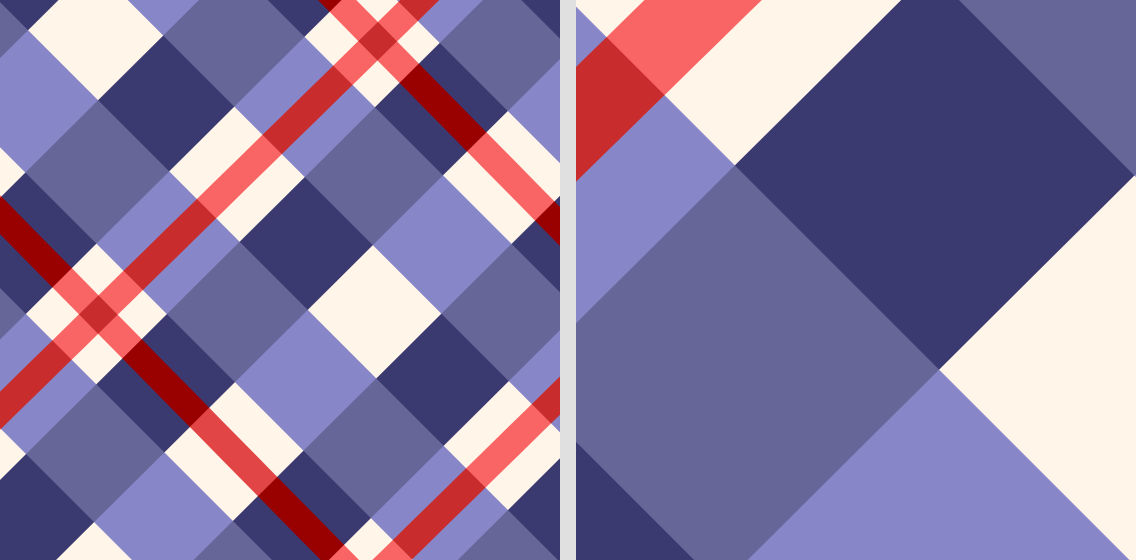
Left: the whole. Right: its middle third, enlarged.
Give the GLSL for this pattern, as a three.js fragment shader.

```glsl
varying vec2 vUv;

#define CREAM vec3(1.0, 0.96, 0.91)
#define PERIWINKLE vec3(0.525, 0.525, 0.785)
#define NAVY vec3(0.228, 0.224, 0.44)
#define SLATE vec3(0.4, 0.4, 0.595)
#define SALMON vec3(0.975, 0.393, 0.393)
#define CRIMSON vec3(0.79, 0.173, 0.173)
#define MAROON vec3(0.6, 0.0, 0.0)
#define WORN_RED vec3(0.882, 0.27, 0.27)
#define LINE_HALF 0.0345
#define BAND_TILT 0.003
#define RISE_TILT 0.011
#define FALL_TILT 0.008

// Smooth mask of the span from a to b
float span(float t, float a, float b) {
  float px = length(vec2(dFdx(t), dFdy(t)));
  float inside = min(t - a, b - t);
  return clamp(inside / px + 0.5, 0.0, 1.0);
}

// Edge of band i, with spacing that narrows slightly
float edgeAt(vec3 k, float i) {
  return k.x + i * (k.y + i * k.z);
}

float band(float t, vec3 first, vec3 last, float i) {
  return span(t, edgeAt(first, i), edgeAt(last, i));
}

float lightBands(float t, vec3 first, vec3 last) {
  float mask = 0.0;
  for (int i = -1; i < 5; i++) {
    mask = max(mask, band(t, first, last, float(i)));
  }
  return mask;
}

// Red lines run along every second light band
float redLines(float t, float origin, float pitch) {
  float mask = 0.0;
  for (int i = -1; i < 3; i++) {
    float center = origin + pitch * float(i);
    mask = max(mask, span(t, center - LINE_HALF, center + LINE_HALF));
  }
  return mask;
}

void main() {
  // Diagonal axes measured from the upper left corner
  float across = vUv.x + 1.0 - vUv.y;
  float along = vUv.x - 1.0 + vUv.y;
  float bandAxis = across - BAND_TILT * along;

  vec3 riseFirst = vec3(0.1042, 0.5085, -0.0046);
  vec3 riseLast = vec3(0.3542, 0.5143, -0.0088);
  vec3 fallFirst = vec3(-0.5143, 0.5247, -0.0143);
  vec3 fallLast = vec3(-0.263, 0.4961, -0.0052);

  // Broad checks
  float rise = lightBands(bandAxis, riseFirst, riseLast);
  float fall = lightBands(along, fallFirst, fallLast);
  vec3 color = mix(mix(SLATE, NAVY, fall), mix(PERIWINKLE, CREAM, fall), rise);

  // Narrow red lines, darker over the dark bands
  float riseLine = redLines(across - RISE_TILT * along, 0.7415, 0.9616);
  float fallLine = redLines(along + FALL_TILT * across, -0.3802, 0.987);
  float worn = band(bandAxis, riseFirst, riseLast, 2.0)
             * band(along, fallFirst, fallLast, 0.0);
  vec3 fallRed = mix(MAROON, mix(SALMON, WORN_RED, worn), rise);
  vec3 riseRed = mix(CRIMSON, SALMON, fall);
  color = mix(color, riseRed, riseLine);
  color = mix(color, mix(fallRed, CRIMSON, riseLine), fallLine);

  gl_FragColor = vec4(color, 1.0);
}
```
